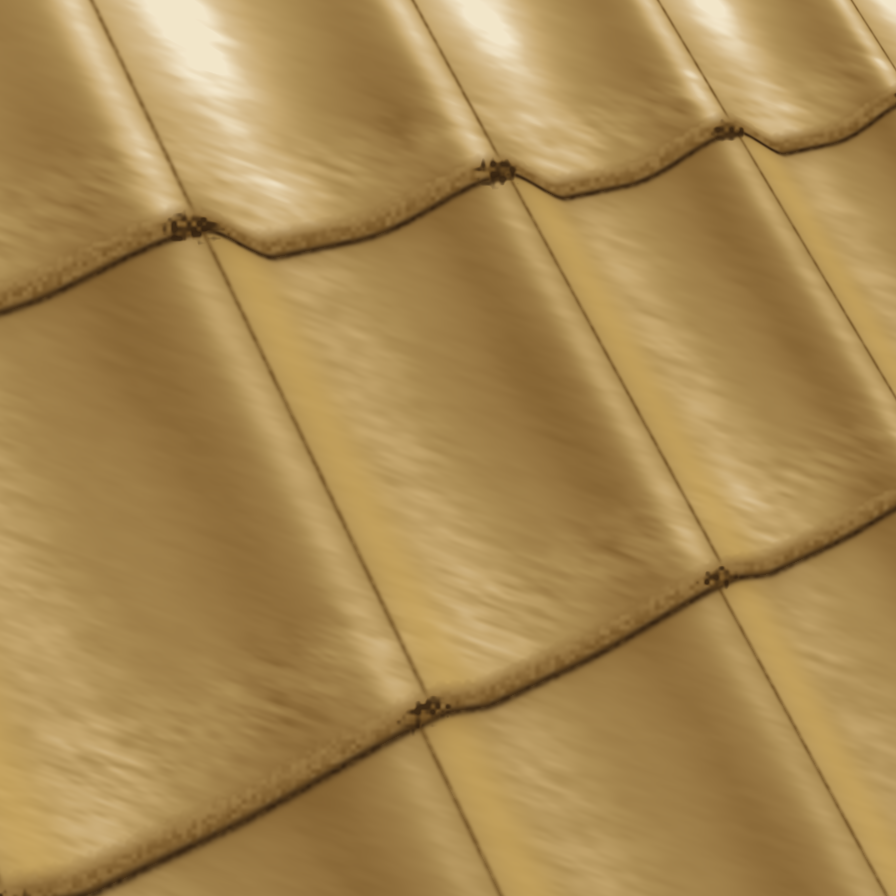
A Shadertoy shader for this texture:

```glsl
// Glazed golden roof tiles in overlapping rows, seen in slanted perspective.

const vec3 CREVICE = vec3(0.20, 0.13, 0.06);
const vec3 UMBER   = vec3(0.45, 0.32, 0.14);
const vec3 BROWN   = vec3(0.58, 0.45, 0.25);
const vec3 TAN     = vec3(0.67, 0.55, 0.33);
const vec3 GOLD    = vec3(0.77, 0.65, 0.43);
const vec3 PALE    = vec3(0.84, 0.74, 0.56);
const vec3 GLINT   = vec3(0.95, 0.90, 0.79);
const vec3 HONEY   = vec3(0.79, 0.65, 0.36);

float hash(vec2 p) {
    p = fract(p * vec2(0.1031, 0.1137));
    p += dot(p, p.yx + 33.33);
    return fract((p.x + p.y) * p.x * 17.0);
}

float noise(vec2 p) {
    vec2 i = floor(p), f = fract(p);
    f = f * f * (3.0 - 2.0 * f);
    return mix(mix(hash(i), hash(i + vec2(1, 0)), f.x),
               mix(hash(i + vec2(0, 1)), hash(i + vec2(1, 1)), f.x), f.y);
}

float bump(float x, float center, float width) {
    float d = (x - center) / width;
    return exp(-d * d);
}

// Canvas (y down) to roof plane: x counts tiles, y counts rows
vec2 roofPlane(vec2 p) {
    mat3 view = mat3(0.4353, -0.0301, 0.1673,
                     0.2188, 0.4723, -0.0865,
                     0.2214, 0.2474, 1.0);
    vec3 h = inverse(view) * vec3(p, 1.0);
    return h.xy / h.z;
}

// Height of a row's wavy lower edge, sagging in each tile's valley
float lowerEdge(float across, float row) {
    float sag = smoothstep(0.0, 0.16, across) * (1.0 - smoothstep(0.4, 1.0, across));
    return row + 0.02 + mix(0.085, 0.022, row) * sag;
}

// Tone 0..5 runs from umber to glint; below zero falls into the crevice
vec3 glaze(float tone) {
    vec3 c = mix(CREVICE, UMBER, clamp(tone + 1.0, 0.0, 1.0));
    c = mix(c, BROWN, clamp(tone, 0.0, 1.0));
    c = mix(c, TAN, clamp(tone - 1.0, 0.0, 1.0));
    c = mix(c, GOLD, clamp(tone - 2.0, 0.0, 1.0));
    c = mix(c, PALE, clamp(tone - 3.0, 0.0, 1.0));
    return mix(c, GLINT, clamp(tone - 4.0, 0.0, 1.0));
}

// Light across one tile: valley sheen, shaded flank, bright crown
float tileTone(float across, float gloss, float streak) {
    float valley = bump(across, 0.22, 0.15);
    float crown = bump(across, 0.94, 0.055);
    float flank = bump(across, 0.73, 0.16);
    float sheen = 1.15 * valley + 1.35 * crown;
    return 1.65 + gloss * sheen - 0.85 * flank
         + 0.35 * bump(across, 0.03, 0.08)
         + streak * (0.25 + 0.9 * valley + 0.4 * crown);
}

void mainImage(out vec4 fragColor, in vec2 fragCoord) {
    vec2 uv = fragCoord / iResolution.xy;
    vec2 roof = roofPlane(vec2(uv.x, 1.0 - uv.y));

    // Nearest row edge; below is positive
    float edgeRow = clamp(floor(roof.y + 0.5), 0.0, 1.0);
    float below = roof.y - lowerEdge(fract(roof.x), edgeRow);
    float row = edgeRow + step(0.0, below);
    float above = max(-below, 0.0);
    float covered = step(below, 0.0);

    // Tile cell, with the lowest row slightly shifted
    float column = roof.x + 0.05 * step(1.5, row);
    float across = fract(column);
    float seam = min(across, 1.0 - across);

    // Brushed streaks, grain and soft blotches
    vec2 brushed = vec2(dot(uv, vec2(0.94, -0.34)), dot(uv, vec2(0.34, 0.94)));
    float streak = 0.65 * noise(brushed * vec2(24.0, 120.0))
                 + 0.35 * noise(brushed * vec2(55.0, 210.0) + 7.0) - 0.5;
    float blotch = noise(roof * vec2(5.0, 4.0)) - 0.5;
    float grain = noise(uv * 180.0) - 0.5;

    // Glazed surface, glossier towards the top
    float gloss = 1.75 * pow(0.6, row);
    float tone = tileTone(across, gloss, streak);
    tone += 0.35 * blotch + 0.25 * (hash(vec2(floor(column) + 9.0, row + 3.0)) - 0.5);
    tone += 1.5 * smoothstep(0.05, 0.42, -roof.y) * (0.25 + bump(across, 0.25, 0.2));
    tone += covered * bump(above, 0.15, 0.08) * (0.35 + 1.2 * streak);
    vec3 color = glaze(tone);
    color = mix(color, HONEY, 0.65 * bump(across, 0.07, 0.07) * step(0.5, row));

    // Rounded lip and rough cut face
    float face = mix(0.045, 0.038, edgeRow) + 0.006 * grain;
    float lip = covered * (1.0 - smoothstep(face * 0.7, face * 1.55, above));
    color = mix(color, glaze(0.55 + 0.9 * grain + 0.5 * bump(above, face, 0.012)), lip);

    // Seams, gap under the lip and its thin shadow
    float seamLine = bump(seam, 0.0, 0.0075) * (0.6 + 0.3 * grain);
    color = mix(color, glaze(-0.15), seamLine * (1.0 - lip));
    float shadow = (1.0 - covered) * exp(-below / 0.025);
    color = mix(color, UMBER, 0.5 * shadow);
    color = mix(color, CREVICE, bump(below, 0.0, 0.008) * (0.8 + 0.3 * grain));

    // Crumbled pocket where four tiles meet
    float side = fract(roof.x + 0.5) - 0.5;
    vec2 corner = vec2((side + 0.03) / 0.075, (below + 0.012) / mix(0.032, 0.022, edgeRow));
    float pocket = 1.0 - smoothstep(0.5, 1.1, length(corner) + 0.7 * grain);
    color = mix(color, glaze(-0.6 + 1.8 * grain), 0.85 * pocket);

    fragColor = vec4(color, 1.0);
}
```
